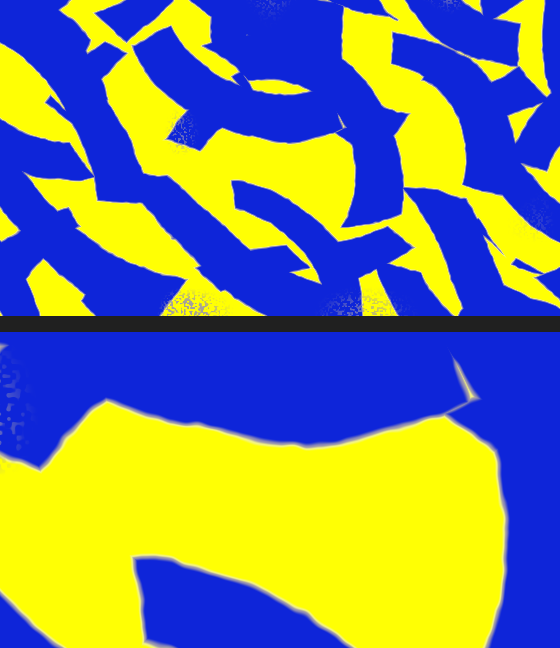
Top: the whole. Bottom: its middle third, enlarged.
This pattern is drawn by a WebGL 2 fragment shader. Its source:

```glsl
#version 300 es
precision highp float;
// Broad blue chisel-brush strokes crossing a flat yellow ground.

uniform vec2 u_resolution;
out vec4 fragColor;

const vec3 BLUE = vec3(0.055, 0.145, 0.85);
const vec3 YELLOW = vec3(1.0, 1.0, 0.015);
const vec3 LILAC = vec3(0.60, 0.58, 0.69);
const vec3 CREAM = vec3(0.96, 0.96, 0.51);

const float CELL_SIZE = 0.41;   // spacing of strokes, in canvas heights
const float EDGE_WIDTH = 0.009; // width of the pale fringe

// Integer hash: four values in 0..1 for a grid cell and a seed.
vec4 hash4(vec2 cell, int seed) {
    uvec4 v = uvec4(ivec4(ivec2(cell), seed, seed + 7));
    v = v * 1664525u + 1013904223u;
    for (int i = 0; i < 2; i++) {
        v.x += v.y * v.w;
        v.y += v.z * v.x;
        v.z += v.x * v.y;
        v.w += v.y * v.z;
        v ^= v >> 16u;
    }
    return vec4(v >> 8u) / 16777216.0;
}

float valueNoise(vec2 p, int seed) {
    vec2 cell = floor(p);
    vec2 f = fract(p);
    f = f * f * (3.0 - 2.0 * f);
    float low = mix(hash4(cell, seed).x, hash4(cell + vec2(1, 0), seed).x, f.x);
    float high = mix(hash4(cell + vec2(0, 1), seed).x, hash4(cell + vec2(1, 1), seed).x, f.x);
    return mix(low, high, f.y);
}

vec2 rotate(vec2 p, float angle) {
    float c = cos(angle), s = sin(angle);
    return vec2(c * p.x - s * p.y, s * p.x + c * p.y);
}

// Distance to a curved band with slanted flat ends; size = half length, half width.
float brushStroke(vec2 p, float heading, float radius, vec2 size, float slant, float taper) {
    vec2 q = rotate(p, -heading) - vec2(0.0, radius);
    float across = length(q) - abs(radius);
    float along = abs(radius) * atan(q.x, -sign(radius) * q.y) + slant * across;
    float halfWidth = size.y * (1.0 - taper * along / size.x);
    float endDistance = (abs(along) - size.x) / sqrt(1.0 + slant * slant);
    return max(endDistance, abs(across) - halfWidth);
}

// One long sweep, one short cross stroke and one thin splinter per cell.
float cellStrokes(vec2 p, vec2 cell) {
    vec4 place = hash4(cell, 1);
    vec4 shape = hash4(cell, 2);
    vec4 detail = hash4(cell, 3);
    vec2 local = p - (cell + 0.5 + 0.7 * (place.xy - 0.5)) * CELL_SIZE;

    float side = place.z < 0.5 ? -1.0 : 1.0;
    float radius = side / mix(0.6, 3.0, shape.x);
    vec2 longSize = vec2(mix(0.28, 0.50, shape.y), mix(0.058, 0.076, shape.z));
    float sweep = brushStroke(local, mix(-1.25, -0.25, place.w), radius,
                              longSize, mix(-1.1, 1.1, shape.w), mix(-0.3, 0.3, detail.x));

    vec2 crossOffset = CELL_SIZE * (detail.yz - 0.5);
    vec2 crossSize = vec2(mix(0.09, 0.16, detail.w), mix(0.045, 0.065, shape.x));
    float crossing = brushStroke(local - crossOffset, mix(0.3, 1.4, detail.x), -2.0 * radius,
                                 crossSize, mix(-0.6, 0.6, place.z), mix(-0.2, 0.4, shape.y));

    float splinter = brushStroke(local + crossOffset, mix(-1.1, -0.4, detail.y), radius,
                                 vec2(0.08, 0.008), 0.0, 1.0);
    return min(sweep, min(crossing, splinter));
}

// Union of the strokes around a point.
float strokeField(vec2 p) {
    vec2 home = floor(p / CELL_SIZE);
    float nearest = 10.0;
    for (int y = -2; y <= 2; y++) {
        for (int x = -2; x <= 2; x++) {
            nearest = min(nearest, cellStrokes(p, home + vec2(x, y)));
        }
    }
    return nearest;
}

// Blue to yellow through a thin pale fringe.
vec3 paintRamp(float signedDistance) {
    float t = clamp(signedDistance / EDGE_WIDTH + 0.5, 0.0, 1.0);
    vec3 color = mix(BLUE, LILAC, smoothstep(0.0, 0.5, t));
    color = mix(color, CREAM, smoothstep(0.45, 0.75, t));
    return mix(color, YELLOW, smoothstep(0.7, 1.0, t));
}

// Share of dry, speckled paint, gathered in a few small patches.
float dryGrain(vec2 p) {
    float patchMask = smoothstep(0.80, 0.92, valueNoise(p * 3.5, 11));
    float specks = smoothstep(0.5, 0.75, valueNoise(p * 200.0, 12));
    return patchMask * specks;
}

void main() {
    vec2 p = gl_FragCoord.xy / u_resolution.y;

    // Hand wobble of the strokes, then ragged edges.
    vec2 wobble = vec2(valueNoise(p * 3.0, 21), valueNoise(p * 3.0, 22)) - 0.5;
    float field = strokeField(p + 0.06 * wobble);
    field += 0.008 * (valueNoise(p * 16.0, 23) - 0.5);
    field += 0.004 * (valueNoise(p * 70.0, 24) - 0.5);

    vec3 color = mix(paintRamp(field), LILAC, 0.9 * dryGrain(p));
    fragColor = vec4(color, 1.0);
}
```
